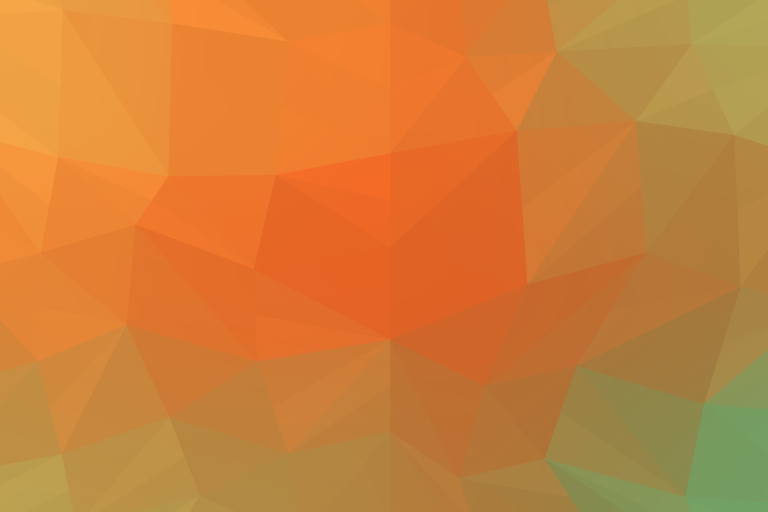
Write a Shadertoy shader that draws this background.

```glsl
// Low-poly backdrop: warped triangle facets glowing from ember orange to olive and green.

const vec3 AMBER  = vec3(0.93, 0.63, 0.27);
const vec3 ORANGE = vec3(0.94, 0.52, 0.20);
const vec3 EMBER  = vec3(0.92, 0.37, 0.13);
const vec3 RUST   = vec3(0.72, 0.43, 0.20);
const vec3 BROWN  = vec3(0.70, 0.50, 0.24);
const vec3 OLIVE  = vec3(0.69, 0.65, 0.34);
const vec3 MOSS   = vec3(0.53, 0.53, 0.29);
const vec3 GREEN  = vec3(0.45, 0.65, 0.41);

const vec2 LATTICE_ORIGIN = vec2(0.762, 0.877);
const vec2 LATTICE_STEP = vec2(0.215, -0.18);

// Soft weighted spot of colour; rgb is premultiplied by the weight in a.
vec4 glow(vec2 p, vec2 center, vec3 color) {
    vec2 d = p - center;
    return vec4(color, 1.0) * exp(-24.0 * dot(d, d));
}

// Smooth colour field: normalised blend of the glows.
vec3 colorField(vec2 p) {
    vec4 sum = vec4(0.0);
    // Warm upper left
    sum += glow(p, vec2(0.06, 0.88), AMBER);
    sum += glow(p, vec2(0.50, 0.85), ORANGE);
    sum += glow(p, vec2(0.12, 0.46), ORANGE);
    // Hot centre
    sum += glow(p, vec2(0.80, 0.50), EMBER);
    sum += glow(p, vec2(1.00, 0.38), mix(EMBER, RUST, 0.2));
    sum += glow(p, vec2(0.44, 0.37), mix(EMBER, ORANGE, 0.25));
    sum += glow(p, vec2(0.95, 0.80), mix(EMBER, ORANGE, 0.6));
    // Muted right side
    sum += glow(p, vec2(1.45, 0.95), OLIVE);
    sum += glow(p, vec2(1.22, 0.84), mix(BROWN, OLIVE, 0.4));
    sum += glow(p, vec2(1.35, 0.55), BROWN);
    sum += glow(p, vec2(1.18, 0.38), RUST);
    // Earthy lower edge
    sum += glow(p, vec2(0.06, 0.04), OLIVE);
    sum += glow(p, vec2(0.10, 0.22), mix(BROWN, ORANGE, 0.45));
    sum += glow(p, vec2(0.38, 0.12), mix(BROWN, OLIVE, 0.4));
    sum += glow(p, vec2(0.62, 0.05), mix(BROWN, OLIVE, 0.35));
    sum += glow(p, vec2(0.88, 0.13), mix(RUST, BROWN, 0.4));
    sum += glow(p, vec2(1.20, 0.13), MOSS);
    sum += glow(p, vec2(1.43, 0.05), GREEN);
    return sum.rgb / max(sum.a, 1e-5);
}

// Lattice point bent by layered sines; id counts columns right and rows down.
vec2 vertex(vec2 id) {
    float k = id.x, j = id.y;
    float sway = 0.029 * sin(1.5 * j - 0.4) - 0.014;
    float sag = 0.045 * sin(0.7 * j - 0.9);
    float zigzag = 0.055 * sin(2.1 * abs(k)) * smoothstep(1.0, 2.0, j);
    float tilt = 0.094 * sin(0.8 * k) * exp(-2.0 * (j - 1.0) * (j - 1.0));
    float crest = 0.078 * exp(-3.0 * j * j - 2.0 * k * k);
    vec2 bend = vec2(0.07 * sin(1.3 * j - 0.9) * sin(0.85 * k),
                     -0.043 * sin(0.6 * k));
    bend.x += sway * (1.0 - cos(1.57 * k));
    bend.y += tilt + crest - zigzag - sag * (1.0 - cos(k));
    return LATTICE_ORIGIN + LATTICE_STEP * id + bend;
}

// Signed distance to the line a-b, positive on its left.
float sideOf(vec2 p, vec2 a, vec2 b) {
    vec2 e = b - a;
    return dot(p - a, vec2(-e.y, e.x)) / length(e);
}

// One facet: shaded colour in rgb, premultiplied by its coverage in a.
vec4 facet(vec2 p, vec2 a, vec2 b, vec2 c, float pixel) {
    float turn = sign(sideOf(c, a, b));
    float inside = min(sideOf(p, a, b) * turn,
                   min(sideOf(p, b, c) * turn, sideOf(p, c, a) * turn));
    float cover = clamp(0.5 + inside / pixel, 0.0, 1.0);
    if (cover <= 0.0) return vec4(0.0);
    vec2 center = (a + b + c) / 3.0;
    vec3 color = mix(colorField(center), colorField(p), 0.2);
    // A small tint for each facet, and a faint median crease on the lighter ones
    float tint = sin(41.0 * center.x + 3.0 * sin(29.0 * center.y));
    float crease = clamp(sideOf(p, a, 0.5 * (b + c)) / pixel, -0.5, 0.5);
    color *= 1.0 + 0.022 * tint + 0.03 * crease * max(tint, 0.0);
    return vec4(color, 1.0) * cover;
}

void mainImage(out vec4 fragColor, in vec2 fragCoord) {
    vec2 p = fragCoord / iResolution.xy * vec2(1.5, 1.0);
    float pixel = 1.0 / iResolution.y;
    vec2 home = floor((p - LATTICE_ORIGIN) / LATTICE_STEP);
    vec4 sum = vec4(colorField(p), 1.0) * 1e-3;

    // Two facets per cell, with diagonals radiating from the hot centre
    for (int y = -1; y <= 1; y++) {
        for (int x = -1; x <= 1; x++) {
            vec2 id = home + vec2(x, y);
            vec2 a = vertex(id);
            vec2 b = vertex(id + vec2(1, 0));
            vec2 c = vertex(id + vec2(1, 1));
            vec2 d = vertex(id + vec2(0, 1));
            if ((id.x + 0.5) * (2.5 - id.y) > 0.0) {
                sum += facet(p, b, d, a, pixel) + facet(p, d, b, c, pixel);
            } else {
                sum += facet(p, a, c, b, pixel) + facet(p, c, a, d, pixel);
            }
        }
    }
    fragColor = vec4(sum.rgb / sum.a, 1.0);
}
```
